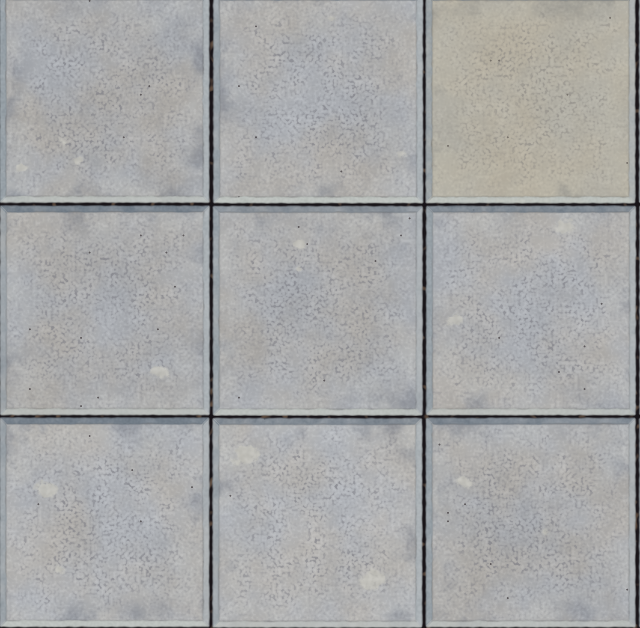
Reproduce this texture procedurally as a Shadertoy shader.

```glsl
// Weathered grey concrete pavers with chamfered edges and dark open joints, three by three.

// Layout, in canvas widths
const vec2 PITCH = vec2(0.333, 0.3315);
const vec2 ORIGIN = vec2(-0.003, -0.001);
const vec2 JOINT = vec2(0.0046, 0.0036);
const float CORNER = 0.003;
const float BEVEL = 0.0105;
const float JITTER = 0.0012;
const float GRAIN_FREQ = 215.0;
const vec2 WARM_TILE = vec2(2.0, 2.0);

// Colours
const vec3 COOL_STONE = vec3(0.672, 0.685, 0.705);
const vec3 WARM_STONE = vec3(0.690, 0.680, 0.665);
const vec3 BEIGE_TINT = vec3(1.01, 0.985, 0.915);
const vec3 PIT = vec3(0.47, 0.47, 0.50);
const vec3 STAIN = vec3(0.47, 0.49, 0.53);
const vec3 BLOOM = vec3(0.745, 0.75, 0.745);
const vec3 CRUST = vec3(0.77, 0.765, 0.735);
const vec3 GAP = vec3(0.095, 0.08, 0.095);
const vec3 DEBRIS = vec3(0.36, 0.29, 0.24);
const vec3 BEVEL_LEFT = vec3(0.59, 0.625, 0.65);
const vec3 BEVEL_RIGHT = vec3(0.67, 0.695, 0.71);
const vec3 BEVEL_BOTTOM = vec3(0.745, 0.765, 0.75);
const vec3 BEVEL_TOP = vec3(0.46, 0.50, 0.54);

float hash(vec2 p) {
    uvec2 u = uvec2(ivec2(floor(p)));
    uint n = u.x * 0x9E3779B9u ^ u.y * 0x85EBCA6Bu;
    n = (n ^ (n >> 15)) * 0x9E3779B9u;
    n = (n ^ (n >> 13)) * 0x85EBCA6Bu;
    return float((n >> 12) & 0xFFFFu) / 65535.0;
}

float tileRandom(vec2 id, float k) { return hash(id + k * vec2(37.0, 91.0)); }

float cornerSlope(vec2 cell, vec2 offset) {
    float a = 6.2832 * hash(cell);
    return dot(vec2(cos(a), sin(a)), offset);
}

// Gradient noise, roughly -1 to 1
float noise(vec2 p) {
    vec2 i = floor(p), f = p - i, e = vec2(1.0, 0.0);
    vec2 w = f * f * f * (f * (f * 6.0 - 15.0) + 10.0);
    float low = mix(cornerSlope(i, f), cornerSlope(i + e.xy, f - e.xy), w.x);
    float high = mix(cornerSlope(i + e.yx, f - e.yx), cornerSlope(i + e.xx, f - e.xx), w.x);
    return 1.5 * mix(low, high, w.y);
}

float fbm(vec2 p) {
    float sum = 0.0, amp = 0.55;
    for (int i = 0; i < 4; i++) {
        sum += amp * noise(p);
        p = mat2(1.6, 1.2, -1.2, 1.6) * p + 7.3;
        amp *= 0.55;
    }
    return sum;
}

// Face of a paver: q is its noise domain, inset the distance from the bevel
vec3 stoneFace(vec2 q, float inset, vec2 id) {
    float broad = fbm(q * 9.0), mottle = fbm(q * 34.0 + 11.0);
    float worn = smoothstep(0.005, 0.075, inset + 0.045 * broad + 0.02 * mottle);
    vec3 col = mix(COOL_STONE, WARM_STONE, smoothstep(-0.5, 0.5, fbm(q * 7.0 + 31.0)));
    col += 0.035 * broad + 0.035 * mottle + 0.04 * (tileRandom(id, 1.0) - 0.5);

    // Pale bloom along the rim and dark stains in patches of it
    float bloom = (1.0 - worn) * smoothstep(-0.35, 0.5, fbm(q * 16.0 + 53.0));
    col = mix(col, BLOOM, 0.55 * bloom);
    float rim = 1.0 - smoothstep(0.0, 0.05, inset);
    float stain = rim * smoothstep(0.0, 0.6, fbm(q * 12.0 + 71.0) + 0.3 * mottle);
    col = mix(col, STAIN, 0.5 * stain);

    // Fine pitted grain, densest where the face is worn
    float grain = noise(q * GRAIN_FREQ) + 0.5 * noise(q * GRAIN_FREQ * 0.53 + 5.0);
    float density = mix(0.22, 0.62, worn) * smoothstep(-0.9, 0.6, mottle - 0.6 * broad);
    col = mix(col, PIT, density * smoothstep(-0.05, 0.8, grain));
    col += 0.03 * smoothstep(0.1, 0.8, -grain);

    // Rare dark holes
    vec2 cell = q * 75.0;
    float hole = 1.0 - smoothstep(0.05, 0.17, length(fract(cell) - 0.5));
    col = mix(col, vec3(0.30, 0.28, 0.29), 0.8 * hole * step(0.988, hash(cell + 300.0)));
    return id == WARM_TILE ? mix(col, vec3(0.69), 0.3) * BEIGE_TINT : col;
}

void mainImage(out vec4 fragColor, in vec2 fragCoord) {
    vec2 p = fragCoord / iResolution.x;
    float px = 1.0 / iResolution.x;
    vec2 grid = (p - ORIGIN) / PITCH, id = floor(grid);
    vec2 shift = JITTER * (vec2(tileRandom(id, 2.0), tileRandom(id, 3.0)) - 0.5);
    vec2 c = (grid - id - 0.5) * PITCH - shift;
    vec2 halfSize = 0.5 * (PITCH - JOINT);
    vec2 q = p + 3.7 * id + 20.0;

    // Nearest side: left, right, bottom, top, mitred at the corners
    vec4 sides = vec4(halfSize.x + c.x, halfSize.x - c.x, halfSize.y + c.y, halfSize.y - c.y);
    float edge = min(min(sides.x, sides.y), min(sides.z, sides.w));
    vec4 w = 1.0 - smoothstep(vec4(0.0), vec4(2.0 * px), sides - edge);
    w /= dot(w, vec4(1.0));

    vec3 col = stoneFace(q, edge - BEVEL, id);

    // Scattered crusts of dried cement
    for (int i = 0; i < 3; i++) {
        float k = 10.0 + 5.0 * float(i);
        vec2 centre = 0.8 * (vec2(tileRandom(id, k), tileRandom(id, k + 1.0)) - 0.5) * PITCH;
        float radius = mix(-0.008, 0.017, tileRandom(id, k + 2.0));
        float d = length((c - centre) * vec2(0.8, 1.1)) + 0.011 * fbm(q * 55.0) - radius;
        float crust = 1.0 - smoothstep(-0.004, 0.003, d);
        col = mix(col, CRUST + 0.05 * noise(q * 110.0), 0.75 * crust);
    }

    // Chamfer with a worn tint and a thin crease on its inner edge
    float wear = fbm(q * 42.0 + 17.0);
    vec3 slope = mat4x3(BEVEL_LEFT, BEVEL_RIGHT, BEVEL_BOTTOM, BEVEL_TOP) * w;
    float side = dot(w, vec4(20.0, 21.0, 22.0, 23.0));
    float fade = 0.45 * tileRandom(id, floor(side + 0.5)) + 0.3 * wear;
    slope = mix(slope, col, clamp(fade, 0.0, 0.7)) + 0.04 * wear + 0.025 * noise(q * GRAIN_FREQ);
    float inner = edge - BEVEL + 0.0015 * wear;
    col = mix(slope, col, smoothstep(-0.0015, 0.0015, inner));
    col *= 1.0 - 0.14 * (0.7 + wear) * exp(-pow(inner / 0.0016, 2.0));

    // Open joint with chipped edges and bits of debris
    vec2 b = abs(c) - halfSize + CORNER;
    float d = length(max(b, 0.0)) + min(max(b.x, b.y), 0.0) - CORNER + 0.0007 * noise(p * 90.0);
    vec3 gap = mix(GAP, DEBRIS, smoothstep(0.35, 0.8, noise(p * 65.0 + 40.0)));
    col *= 1.0 - 0.22 * smoothstep(-0.003, 0.0, d);
    col = mix(col, gap, smoothstep(-px, px, d));
    fragColor = vec4(clamp(col, 0.0, 1.0), 1.0);
}
```
